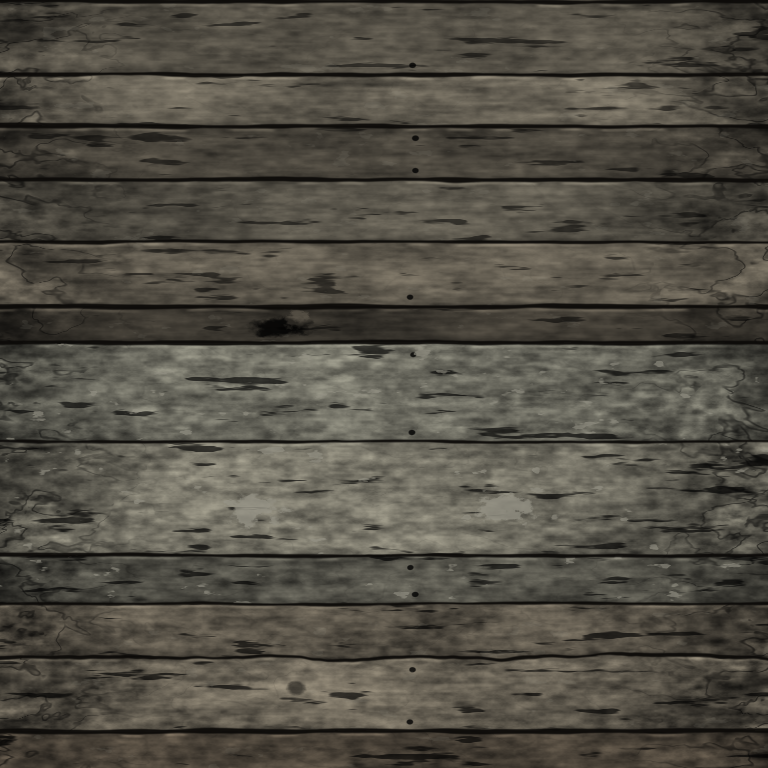
A WebGL 2 fragment shader for this texture:

```glsl
#version 300 es
precision highp float;
// Weathered horizontal boards of uneven height, split by dark ragged seams.
// Each board has its own tone and warmth; stretched noise gives grain, stains,
// cracks and pits, with worn ends, nail holes and flakes of pale paint on top.

uniform vec2 u_resolution;
out vec4 fragColor;

// Top edge of each board, measured down from the top of the canvas
const float boardTop[12] = float[12](0.002, 0.097, 0.164, 0.234, 0.315, 0.399,
                                     0.446, 0.575, 0.723, 0.786, 0.856, 0.952);
const float seamHalf[12] = float[12](0.0022, 0.0022, 0.0026, 0.0026, 0.0018, 0.0026,
                                     0.0026, 0.0016, 0.0020, 0.0016, 0.0018, 0.0028);
const float boardTone[12] = float[12](0.31, 0.38, 0.28, 0.325, 0.37, 0.225,
                                      0.42, 0.41, 0.32, 0.335, 0.37, 0.27);
const float boardWarmth[12] = float[12](0.6, 0.6, 0.7, 0.5, 0.7, 0.8,
                                        0.0, 0.2, 0.1, 0.8, 0.7, 1.3);

float hash(vec2 cell) {
    uvec2 u = uvec2(ivec2(cell)) * uvec2(1597334673u, 3812015801u);
    uint h = (u.x ^ u.y) * 1597334673u;
    h = (h ^ (h >> 15)) * 2246822519u;
    return float((h ^ (h >> 13)) >> 8) / 16777216.0;
}

float noise(vec2 p) {
    vec2 c = floor(p), f = p - c;
    f = f * f * (3.0 - 2.0 * f);
    return mix(mix(hash(c), hash(c + vec2(1, 0)), f.x),
               mix(hash(c + vec2(0, 1)), hash(c + vec2(1, 1)), f.x), f.y);
}

// Layered noise, centred on zero
float fbm(vec2 p) {
    float sum = 0.0, amp = 0.5;
    for (int i = 0; i < 4; i++) {
        sum += amp * (noise(p) - 0.5);
        p = p * 2.03 + 17.3;
        amp *= 0.5;
    }
    return sum;
}

// Soft-edged spot with a noisy outline
float spot(vec2 p, vec2 centre, vec2 radius, float ragged) {
    float d = length((p - centre) / radius) + ragged * fbm(p * vec2(70.0, 110.0));
    return 1.0 - smoothstep(0.6, 1.1, d);
}

void main() {
    vec2 p = gl_FragCoord.xy / u_resolution;
    p.y = 1.0 - p.y;
    float pixel = 1.0 / u_resolution.y;

    // Find the board and gather seam darkness, soft shade and lit lip
    int board = 0;
    float seam = 0.0, shade = 0.0, lip = 0.0;
    for (int i = 0; i < 12; i++) {
        float id = float(i) * 7.0;
        float ragged = i == 10 ? 0.018 : 0.004;
        float d = p.y - boardTop[i] - ragged * fbm(vec2(p.x * 11.0, id));
        float w = seamHalf[i] * (0.65 + 0.7 * noise(vec2(p.x * 22.0, id + 3.0)));
        if (d > 0.0) board = i;
        seam = max(seam, 1.0 - smoothstep(w - pixel, w + pixel, abs(d)));
        shade = max(shade, exp(-abs(d) / 0.004));
        float rim = smoothstep(w, w + 0.002, d) * (1.0 - smoothstep(w + 0.002, w + 0.006, d));
        lip = max(lip, rim * smoothstep(0.3, 0.8, noise(vec2(p.x * 35.0, id + 5.0))));
    }

    float id = float(board);
    vec2 q = p + vec2(id * 3.7, id * 1.9);
    float aged = board >= 6 ? 1.0 : 0.55;
    float side = 1.0 - smoothstep(0.0, 0.22, min(p.x, 1.0 - p.x));

    // Stains, long grain, fine fibres and pitted wear
    float stain = fbm(q * vec2(6.0, 11.0));
    float grain = fbm(q * vec2(10.0, 120.0));
    float fibre = noise(q * vec2(65.0, 260.0)) - 0.5;
    float pit = fbm(q * vec2(55.0, 95.0));
    float tone = boardTone[board];
    tone *= 1.0 + 0.75 * stain + 0.5 * grain + 0.2 * fibre + (0.8 * aged + 0.5 * side) * pit;

    // Dark worn ends with curled, eroded contours
    float erosion = fbm(q * vec2(14.0, 34.0) + 2.0 * stain);
    tone *= 1.0 - side * clamp(0.28 + 1.1 * erosion, 0.0, 0.75);
    float contour = 1.0 - smoothstep(0.0, 0.035, abs(erosion + 0.04));
    tone *= 1.0 - 0.4 * contour * (side + 0.15 * aged);

    // Short cracks along the grain
    float crack = smoothstep(0.17, 0.25, fbm(q * vec2(13.0, 95.0) + 40.0));
    tone *= 1.0 - crack * (0.35 + 0.3 * aged);
    tone *= 1.0 - 0.3 * shade;
    tone += 0.13 * lip;

    // Splintered break in the narrow board, and a round knot low down
    if (board == 5) {
        tone *= 1.0 - 0.85 * spot(p, vec2(0.365, 0.426), vec2(0.045, 0.014), 0.9);
        tone += 0.12 * spot(p, vec2(0.386, 0.417), vec2(0.014, 0.015), 2.0);
    }
    tone *= 1.0 - 0.5 * spot(p, vec2(0.386, 0.895), vec2(0.014, 0.011), 0.6);

    // Nail holes in a loose column beside the seams
    for (int i = 1; i < 12; i++) {
        float r = hash(vec2(i, 31));
        float offset = i % 2 == 0 ? 0.016 : -0.012;
        vec2 nail = vec2(0.535 + 0.014 * (r - 0.5), boardTop[i] + offset);
        tone *= 1.0 - 0.8 * step(0.3, r) * spot(p, nail, vec2(0.005, 0.004), 0.3);
    }

    vec3 tint = mix(vec3(1.01, 1.0, 0.90), vec3(1.08, 0.99, 0.85), boardWarmth[board]);
    vec3 color = tone * tint;

    // Pale paint: scattered chips on the grey boards and two larger flakes
    float chips = smoothstep(0.21, 0.27, fbm(q * vec2(32.0, 80.0) + 90.0));
    chips *= board >= 6 && board <= 8 ? 0.6 : 0.12;
    for (int i = 0; i < 2; i++) {
        vec2 centre = vec2(0.33 + 0.325 * float(i), 0.662);
        chips = max(chips, 0.75 * spot(p, centre, vec2(0.036, 0.017), 2.6));
    }
    color = mix(color, vec3(0.59, 0.58, 0.53), chips);

    color = mix(color, vec3(0.045, 0.038, 0.03), 0.92 * seam);
    fragColor = vec4(clamp(color, 0.0, 1.0), 1.0);
}
```
